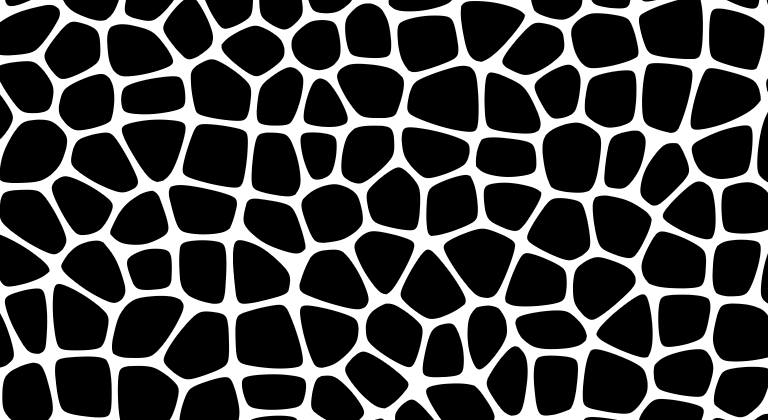
A Shadertoy shader for this pattern:

```glsl
// Rounded black Voronoi cells separated by a white web of varying width.

// Integer hash: one random pair in 0..1 per grid cell.
vec2 hash2(ivec2 cell) {
    uvec2 v = uvec2(cell + 4096) * 1664525u + 1013904223u;
    v.x += v.y * 1664525u;
    v.y += v.x * 1664525u;
    v ^= v >> 16u;
    v.x += v.y * 1664525u;
    v.y += v.x * 1664525u;
    v ^= v >> 16u;
    return vec2(v & 65535u) / 65535.0;
}

// Distances to the three nearest jittered grid points, in rising order.
vec3 nearestThree(vec2 p) {
    ivec2 home = ivec2(floor(p));
    vec3 near = vec3(9.0);
    for (int y = -2; y <= 2; y++)
    for (int x = -2; x <= 2; x++) {
        ivec2 cell = home + ivec2(x, y);
        vec2 site = vec2(cell) + 0.5 + 0.76 * (hash2(cell) - 0.5);
        float d = distance(p, site);
        if (d < near.x)      near = vec3(d, near.xy);
        else if (d < near.y) near = vec3(near.x, d, near.y);
        else if (d < near.z) near.z = d;
    }
    return near;
}

// Harmonic blend of the two border gaps: zero on borders, rounded at corners.
float roundedBorder(vec2 p) {
    vec3 near = nearestThree(p);
    vec2 gap = max(near.yz - near.x, 1e-5);
    return gap.x * gap.y / (gap.x + gap.y);
}

void mainImage(out vec4 fragColor, in vec2 fragCoord) {
    // About seven cells over the canvas height.
    float scale = 7.15 / iResolution.y;
    vec2 p = fragCoord * scale + vec2(3.0, 11.0);
    float border = roundedBorder(p);

    // Slope by finite differences keeps the edge about one pixel wide.
    vec2 slope = vec2(roundedBorder(p + vec2(scale, 0.0)),
                      roundedBorder(p + vec2(0.0, scale))) - border;
    float edge = max(length(slope), 1e-4);
    float web = clamp(0.5 - (border - 0.087) / edge, 0.0, 1.0);

    fragColor = vec4(vec3(web), 1.0);
}
```
